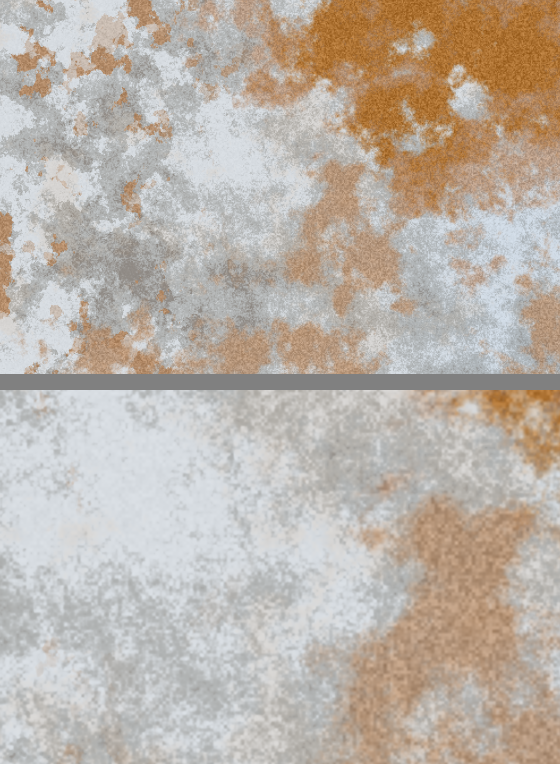
Top, the full canvas; bottom, a detail of the centre.
Write a Shadertoy shader that draws this texture.

```glsl
// Weathered, pale grey plaster-coated metal with flaking paint and rust stains.

const vec3 PALE = vec3(0.84, 0.86, 0.88);
const vec3 GREY = vec3(0.70, 0.71, 0.71);
const vec3 DUST = vec3(0.57, 0.55, 0.53);
const vec3 TAN = vec3(0.73, 0.61, 0.52);
const vec3 RUST = vec3(0.69, 0.50, 0.33);
const vec3 DEEP_RUST = vec3(0.67, 0.42, 0.15);

float hash(vec2 cell) {
    vec3 q = fract(vec3(cell.xyx) * 0.1031);
    q += dot(q, q.yzx + 33.33);
    return fract((q.x + q.y) * q.z);
}

float noise(vec2 p) {
    vec2 i = floor(p), f = fract(p);
    f = f * f * (3.0 - 2.0 * f);
    return mix(mix(hash(i), hash(i + vec2(1, 0)), f.x),
               mix(hash(i + vec2(0, 1)), hash(i + vec2(1, 1)), f.x), f.y);
}

// Rotated octaves, normalised to 0..1; gain sets the roughness.
float fbm(vec2 p, float gain) {
    float sum = 0.0, total = 0.0, amplitude = 1.0;
    for (int i = 0; i < 6; i++) {
        sum += amplitude * noise(p);
        total += amplitude;
        amplitude *= gain;
        p = mat2(1.6, 1.2, -1.2, 1.6) * p + 17.3;
    }
    return sum / total;
}

// 1 at the centre of an ellipse, 0 on its rim, negative outside.
float ellipse(vec2 p, vec2 centre, vec2 radius) {
    return 1.0 - length((p - centre) / radius);
}

float glow(vec2 p, vec2 centre, vec2 radius) {
    vec2 d = (p - centre) / radius;
    return exp(-dot(d, d));
}

// Where the large stain may spread: a wide top with a hanging tongue.
float stainShape(vec2 p) {
    float top = ellipse(p, vec2(1.14, 1.00), vec2(0.42, 0.30));
    float tongue = ellipse(p, vec2(1.10, 0.65), vec2(0.20, 0.24));
    float side = ellipse(p, vec2(1.37, 0.86), vec2(0.25, 0.25));
    return max(max(top, tongue), side);
}

// Weaker stains along the lower edge and below the tongue.
float faintShape(vec2 p) {
    float below = ellipse(p, vec2(0.96, 0.33), vec2(0.15, 0.18));
    float bottom = ellipse(p, vec2(0.60, 0.03), vec2(0.36, 0.17));
    float corner = ellipse(p, vec2(1.48, 0.10), vec2(0.16, 0.17));
    return max(max(below, bottom), corner);
}

// Soft-edged patches of rough noise, wherever shape allows them.
float patches(vec2 p, float shape, float scale, float softness) {
    float field = max(shape, -1.5) * 0.45 + (fbm(p * scale, 0.65) - 0.5) * 1.7;
    return smoothstep(-softness, softness, field);
}

vec3 plaster(float tone) {
    vec3 c = mix(DUST, GREY, smoothstep(0.0, 0.45, tone));
    return mix(c, PALE, smoothstep(0.42, 0.88, tone));
}

void mainImage(out vec4 fragColor, in vec2 fragCoord) {
    vec2 p = fragCoord / iResolution.y;
    float grain = noise(p * 330.0) * 0.6 + noise(p * 190.0 + 40.0) * 0.4 - 0.5;
    float cloud = fbm(p * 3.5 + 5.0, 0.6) - 0.5;
    float mottle = fbm(p * 15.0 + 31.0, 0.75) - 0.5;
    float leftSide = 1.0 - smoothstep(0.35, 0.72, p.x + cloud * 0.6);

    // Plaster: broad clouds, bright haze, dull hollow and fine grain.
    float tone = 0.49 + cloud * 0.9 + mottle * 1.1 + grain * 0.42;
    tone += 0.30 * glow(p, vec2(0.70, 0.56), vec2(0.22, 0.20));
    tone += 0.22 * glow(p, vec2(0.20, 0.95), vec2(0.30, 0.30));
    tone += 0.10 * glow(p, vec2(1.35, 0.40), vec2(0.25, 0.25));
    tone -= 0.16 * glow(p, vec2(0.75, 0.20), vec2(0.30, 0.18));

    // Flaking white coat on the left with crisp, ragged edges.
    float flakeField = fbm(p * 10.0 + 70.0, 0.68);
    float flakes = smoothstep(0.46, 0.54, flakeField + cloud * 0.25);
    tone += leftSide * mix(-0.10, 0.30, flakes);
    vec3 colour = plaster(tone);

    // Warm dirt in the hollows, cool tint towards the lower right.
    float dirt = smoothstep(0.02, 0.16, fbm(p * 6.0 + 90.0, 0.7) - 0.5 + grain * 0.1);
    colour = mix(colour, colour * vec3(1.0, 0.96, 0.92), dirt * 0.8);
    float cool = smoothstep(0.9, 1.4, p.x) * (1.0 - smoothstep(0.4, 0.8, p.y));
    colour *= mix(vec3(1.0), vec3(0.97, 0.995, 1.02), cool);

    // Small rust specks showing through the flaked coat.
    float speckField = fbm(p * vec2(14.0, 12.0) + 120.0, 0.6);
    speckField += 0.10 * (fbm(p * 3.0 + 12.0, 0.5) - 0.5);
    float specks = smoothstep(0.595, 0.645, speckField) * leftSide;
    specks *= 1.0 - 0.6 * flakes;
    colour = mix(colour, mix(TAN, RUST, 0.75) + grain * 0.16, specks * 0.9);

    // Faint stains, then the large stain with its deeper core.
    float faint = patches(p + 3.0, faintShape(p) - 0.25, 11.0, 0.20);
    colour = mix(colour, mix(TAN, RUST, 0.55 + mottle) + grain * 0.18, faint * 0.8);
    float shape = stainShape(p);
    float stain = patches(p + 8.0, shape - 0.08, 8.0, 0.16);
    float depth = shape * 0.7 + cloud * 0.8 + mottle * 1.5 + grain * 0.25;
    vec3 rust = mix(TAN, RUST, smoothstep(-0.15, 0.18, depth));
    rust = mix(rust, DEEP_RUST, smoothstep(0.15, 0.45, depth));
    colour = mix(colour, rust + grain * 0.20, stain * 0.93);

    fragColor = vec4(clamp(colour + grain * 0.05, 0.0, 1.0), 1.0);
}
```
